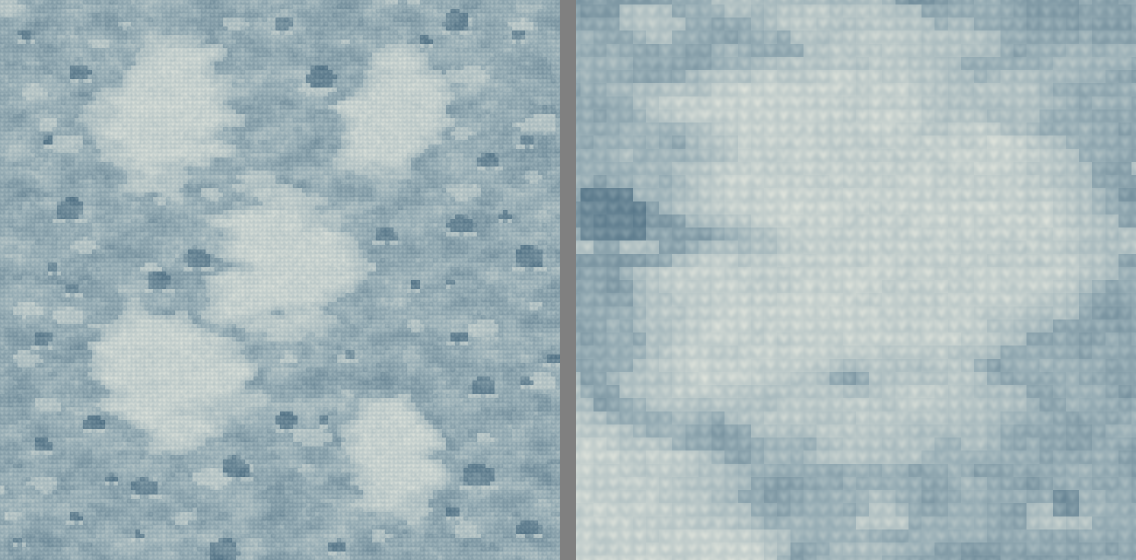
Left, the full canvas; right, a detail of the centre.
This texture is drawn by a Shadertoy shader. Its source:

```glsl
// Knitted cloth in frosty blues: ragged pale drifts, small pale flecks and
// dark flat-based pebbles on a mottled ground. Shapes are evaluated once per
// stitch, so their outlines step; the yarn relief is laid over the result.

const float STITCHES = 128.0;                 // stitches across the canvas
const vec3 DEEP_BLUE = vec3(0.36, 0.48, 0.55);
const vec3 MID_BLUE  = vec3(0.60, 0.685, 0.715);
const vec3 FROST     = vec3(0.78, 0.82, 0.81);

// Tones are given as the red value of the colour ramp
const float GROUND_TONE = 0.58;
const float FLECK_TONE  = 0.705;
const float EDGE_TONE   = 0.695;
const float DRIFT_TONE  = 0.775;
const float PEBBLE_TONE = 0.415;

const int   DRIFTS = 5;
const vec2  DRIFT_SIZE = vec2(0.128, 0.140);
const float FLECK_GRID = 10.0;
const float PEBBLE_GRID = 9.0;
const float RELIEF = 0.034;
const float GRAIN = 0.035;

vec2 hash2(vec2 p) {
    vec3 q = fract(p.xyx * vec3(0.1031, 0.1030, 0.0973));
    q += dot(q, q.yzx + 33.33);
    return fract((q.xx + q.yz) * q.zy);
}

float gradientAt(vec2 corner, vec2 offset) {
    float angle = 6.2832 * hash2(corner + 71.0).x;
    return dot(vec2(cos(angle), sin(angle)), offset);
}

float gradientNoise(vec2 p) {
    vec2 i = floor(p), f = p - i;
    vec2 u = f * f * f * (f * (f * 6.0 - 15.0) + 10.0);
    vec2 e = vec2(1.0, 0.0);
    return mix(mix(gradientAt(i, f), gradientAt(i + e, f - e), u.x),
               mix(gradientAt(i + e.yx, f - e.yx), gradientAt(i + 1.0, f - 1.0), u.x), u.y);
}

float fbm(vec2 p) {
    return gradientNoise(p) + 0.6 * gradientNoise(p * 2.1 + 17.0)
         + 0.4 * gradientNoise(p * 4.3 + 41.0);
}

// Smooth drift bodies: positive inside, one at the centres
float driftField(vec2 p) {
    float field = -9.0;
    for (int i = 0; i < DRIFTS; i++) {
        float k = float(i);
        float row = floor(k * 2.0 / 3.0);
        float x = 0.3 + 0.2 * mod(2.0 * k, 3.0);
        vec2 centre = vec2(x, 0.80 - 0.27 * row - 0.18 * row * (x - 0.5));
        float scale = x > 0.6 ? 0.82 : 1.0;
        vec2 q = p - centre;
        q.x -= 0.25 * q.y * (1.0 - row);
        field = max(field, 1.0 - length(q / (DRIFT_SIZE * scale)));
    }
    return field;
}

// Nearest scattered spot: xy = position in spot radii, z = radius
vec3 scatter(vec2 p, float grid, float chance, vec2 radii, float seed) {
    vec3 nearest = vec3(9.0, 9.0, 1.0);
    vec2 home = floor(p * grid);
    for (int j = -1; j <= 1; j++)
    for (int i = -1; i <= 1; i++) {
        vec2 id = home + vec2(i, j);
        vec2 centre = (id + 0.12 + 0.76 * hash2(id + seed)) / grid;
        vec2 pick = hash2(id + seed + 53.0);
        float radius = mix(radii.x, radii.y, pick.y);
        vec2 q = (p - centre) / radius;
        bool shown = pick.x < chance && driftField(centre) < -0.12;
        if (shown && length(q) < length(nearest.xy)) nearest = vec3(q, radius);
    }
    return nearest;
}

float stitchTone(vec2 p) {
    // Mottled ground with stretched lighter and darker islands
    float mottle = fbm(p * vec2(9.0, 17.0));
    float islands = fbm(p * vec2(17.0, 34.0) + 90.0);
    float tone = GROUND_TONE + 0.10 * mottle;
    tone += 0.045 * smoothstep(0.14, 0.26, islands) - 0.04 * smoothstep(0.2, 0.32, -islands);

    // Pale flecks
    vec3 fleck = scatter(p, FLECK_GRID, 0.75, vec2(0.012, 0.036), 11.0);
    float fleckShape = length(fleck.xy * vec2(1.0, 1.9)) + 0.7 * islands;
    tone = mix(tone, FLECK_TONE + 0.04 * mottle, 1.0 - smoothstep(0.78, 1.0, fleckShape));

    // Drifts, torn sideways row by row
    float tear = 0.075 * gradientNoise(vec2(p.y * 24.0, 3.0 + p.x * 4.0));
    float drift = driftField(p + vec2(tear, 0.0)) + 0.42 * fbm(p * vec2(8.0, 19.0) + 31.0);
    float driftTone = mix(EDGE_TONE, DRIFT_TONE, smoothstep(0.06, 0.36, drift));
    tone = mix(tone, driftTone + 0.03 * islands, smoothstep(-0.03, 0.06, drift));

    // Pebbles with a flat foot and a broken pale ledge under it
    vec3 pebble = scatter(p, PEBBLE_GRID, 0.8, vec2(0.008, 0.029), 29.0);
    float foot = (pebble.y + 0.55) * pebble.z * STITCHES;
    float body = 1.0 - smoothstep(0.9, 1.04, length(pebble.xy * vec2(1.0, 1.25)) + 0.2 * islands);
    float ledge = step(-1.0, foot) * step(foot, 0.0) * step(abs(pebble.x), 1.15);
    ledge *= step(0.1, abs(pebble.x + 0.3 * mottle) - 0.2);
    tone = mix(tone, 0.73, 0.8 * ledge);
    float shade = PEBBLE_TONE + 0.10 * islands - 0.03 * pebble.y * pebble.y;
    tone = mix(tone, shade, body * step(0.0, foot));

    return tone + 0.022 * (hash2(floor(p * STITCHES)).x - 0.5);
}

vec3 clothColour(vec2 uv) {
    vec2 grid = uv * STITCHES;
    vec2 f = fract(grid) - 0.5;
    float tone = stitchTone((floor(grid) + 0.5) / STITCHES);

    // Slanting yarn legs, dark gaps between columns, fibre grain
    float legs = cos(6.2832 * (f.y - 0.6 * abs(f.x)));
    float gaps = cos(6.2832 * f.x);
    tone += RELIEF * (0.7 * legs + 0.55 * gaps + 0.35 * legs * gaps);
    tone += GRAIN * (gradientNoise(uv * 211.0) + gradientNoise(uv * 97.0));

    return tone < MID_BLUE.r
        ? mix(DEEP_BLUE, MID_BLUE, (tone - DEEP_BLUE.r) / (MID_BLUE.r - DEEP_BLUE.r))
        : mix(MID_BLUE, FROST, (tone - MID_BLUE.r) / (FROST.r - MID_BLUE.r));
}

void mainImage(out vec4 fragColor, in vec2 fragCoord) {
    // Four samples per pixel smooth the stitch edges
    vec3 colour = vec3(0.0);
    for (int s = 0; s < 4; s++) {
        vec2 offset = vec2(s % 2, s / 2) * 0.5 - 0.25;
        colour += 0.25 * clothColour((fragCoord + offset) / iResolution.y);
    }
    fragColor = vec4(clamp(colour, 0.0, 1.0), 1.0);
}
```
